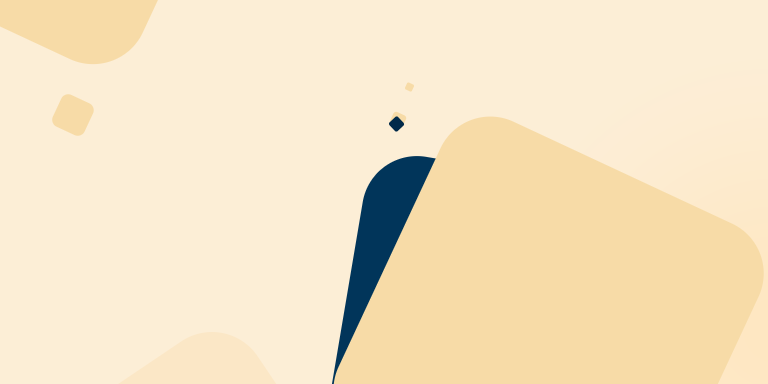
Write a WebGL 1 fragment shader that draws this background.

```glsl
precision highp float;
// Cream backdrop with tilted rounded squares in gold, navy and pale sand.

uniform vec2 u_resolution;

const vec3 CREAM = vec3(0.990, 0.932, 0.838);
const vec3 WARM_GLOW = vec3(0.996, 0.905, 0.760);
const vec3 SAND = vec3(0.984, 0.905, 0.775);
const vec3 GOLD = vec3(0.967, 0.860, 0.655);
const vec3 NAVY = vec3(0.005, 0.208, 0.352);
const vec3 MIDNIGHT = vec3(0.005, 0.165, 0.290);

// Size and corner radius shared by the large squares, in canvas heights
const float LARGE_HALF = 0.457;
const float LARGE_CORNER = 0.1432;
const float TILT = -25.0;

// Rotates p clockwise, so a shape drawn there turns counterclockwise
vec2 rotate(vec2 p, float degrees) {
  float c = cos(radians(degrees));
  float s = sin(radians(degrees));
  return vec2(c * p.x + s * p.y, c * p.y - s * p.x);
}

// Signed distance to a rounded square centred on the origin
float roundedSquare(vec2 p, float halfSize, float corner) {
  vec2 q = abs(p) - halfSize + corner;
  return length(max(q, 0.0)) + min(max(q.x, q.y), 0.0) - corner;
}

// Lays a tilted square over the colour below, with a one-pixel soft edge
vec3 paintSquare(vec3 below, vec3 paint, vec2 p, float degrees,
                 float halfSize, float corner, float pixel) {
  float d = roundedSquare(rotate(p, degrees), halfSize, corner);
  return mix(below, paint, clamp(0.5 - d / pixel, 0.0, 1.0));
}

void main() {
  float pixel = 1.0 / u_resolution.y;
  vec2 p = gl_FragCoord.xy * pixel;

  // Backdrop with a warm glow at the lower right
  float glow = smoothstep(0.75, 0.0, distance(p, vec2(2.02, 0.14)));
  vec3 color = mix(CREAM, WARM_GLOW, glow);

  // Squares cut by the canvas edges
  color = paintSquare(color, SAND, p - vec2(0.4674, -0.4435), 34.0,
                      LARGE_HALF, LARGE_CORNER, pixel);
  color = paintSquare(color, GOLD, p - vec2(0.0904, 1.3932), TILT,
                      LARGE_HALF, LARGE_CORNER, pixel);

  // Small floating squares
  color = paintSquare(color, GOLD, p - vec2(0.190, 0.7005), TILT,
                      0.0456, 0.020, pixel);
  color = paintSquare(color, GOLD, p - vec2(1.0664, 0.7734), TILT,
                      0.0099, 0.0044, pixel);
  color = paintSquare(color, GOLD, p - vec2(1.0365, 0.6875), TILT,
                      0.018, 0.008, pixel);
  color = paintSquare(color, MIDNIGHT, p - vec2(1.0326, 0.6771), 43.0,
                      0.0154, 0.0052, pixel);

  // Navy square tucked behind the large gold one
  color = paintSquare(color, NAVY, p - vec2(1.343, 0.0885), -9.6,
                      LARGE_HALF, LARGE_CORNER, pixel);
  color = paintSquare(color, GOLD, p - vec2(1.4286, 0.1362), TILT,
                      LARGE_HALF, LARGE_CORNER, pixel);

  gl_FragColor = vec4(color, 1.0);
}
```
